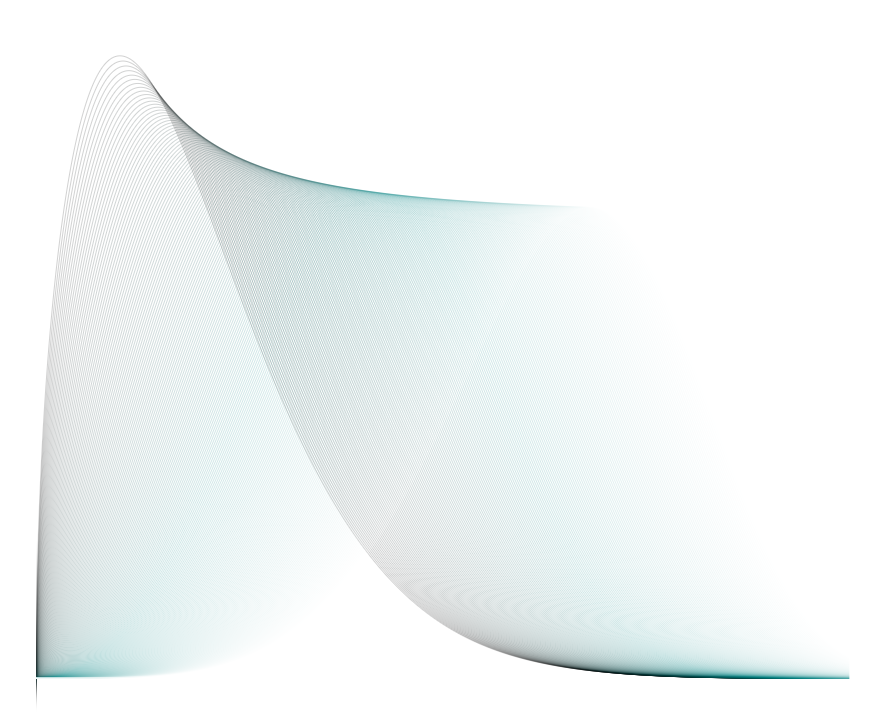
Give the GLSL for this background, as a Shadertoy shader.

```glsl
const int CURVE_COUNT = 200;
const float X_RANGE = 7.0;
const float LINE_WIDTH = 0.00025;
const vec3 INK = vec3(0.0);
const vec3 TEAL = vec3(0.0, 0.5, 0.5);
const vec3 PAPER = vec3(1.0);

// Weibull density (x) and its slope (y), with scale equal to shape
vec2 weibull(float x, float shape) {
    float logRatio = log(x / shape);
    float decay = exp(shape * logRatio);
    float density = exp((shape - 1.0) * logRatio - decay);
    float slope = density / x * (shape - 1.0 - shape * decay);
    return vec2(density, slope);
}

// Ink to teal to paper along the family
vec3 rampColor(float t) {
    vec3 firstHalf = mix(INK, TEAL, clamp(2.0 * t, 0.0, 1.0));
    return mix(firstHalf, PAPER, clamp(2.0 * t - 1.0, 0.0, 1.0));
}

// Area of a pixel filled by a thin line at a given distance
float lineCoverage(float dist, float width, float pixel) {
    float reach = max(width, pixel);
    return width / reach * max(0.0, 1.0 - dist / reach);
}

// Soft mask of the interval from lo to hi
float insideMask(float v, float lo, float hi, float soft) {
    return smoothstep(lo - soft, lo + soft, v)
         * (1.0 - smoothstep(hi - soft, hi + soft, v));
}

// Blend the whole family, from the narrowest curve to the widest
vec3 drawFamily(vec2 graph, vec2 unitSize, float pixel) {
    vec3 color = PAPER;
    float x = max(graph.x, 0.001);
    for (int i = 0; i < CURVE_COUNT; i++) {
        float t = float(i) / float(CURVE_COUNT - 1);
        vec2 curve = weibull(x, mix(1.5, 5.0, t));
        float steepness = curve.y * unitSize.y / unitSize.x;
        float dist = abs(graph.y - curve.x) * unitSize.y
                   / sqrt(1.0 + steepness * steepness);
        color = mix(color, rampColor(t), lineCoverage(dist, LINE_WIDTH, pixel));
    }
    return color;
}

void mainImage(out vec4 fragColor, in vec2 fragCoord) {
    float pixel = 1.0 / iResolution.y;
    float aspect = iResolution.x / iResolution.y;
    vec2 point = fragCoord * pixel;

    // Graph axes, measured in canvas heights
    vec2 origin = vec2(0.0404 * aspect, 0.0553);
    vec2 unitSize = vec2(0.9076 * aspect / X_RANGE, 1.745);
    vec2 graph = (point - origin) / unitSize;

    vec3 color = drawFamily(graph, unitSize, pixel);
    float mask = insideMask(graph.x, 0.0, X_RANGE, 0.5 * pixel / unitSize.x);
    fragColor = vec4(mix(PAPER, color, mask), 1.0);
}
```
